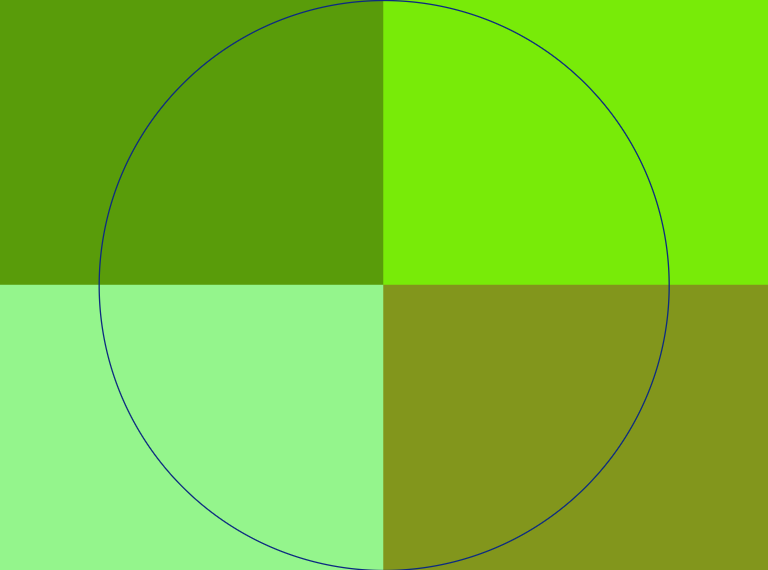
Give the GLSL for this background, as a Shadertoy shader.

```glsl
// Four flat green and olive quadrants crossed by a thin blue circle.

// Colours
const vec3 LEAF_GREEN = vec3(0.35, 0.61, 0.04);
const vec3 LIME_GREEN = vec3(0.47, 0.92, 0.03);
const vec3 MINT_GREEN = vec3(0.58, 0.96, 0.55);
const vec3 OLIVE      = vec3(0.51, 0.59, 0.11);
const vec3 RING_BLUE  = vec3(0.05, 0.17, 0.50);

// Layout, in canvas heights from the canvas centre
const vec2  SPLIT       = vec2(-0.0013, 0.0004);
const vec2  RING_CENTRE = vec2(0.0003, -0.0009);
const float RING_RADIUS = 0.5;
const float RING_WIDTH  = 0.0023;

// Antialiased step: 0 below the edge, 1 above it
float softStep(float signedDistance, float pixel) {
    return clamp(signedDistance / pixel + 0.5, 0.0, 1.0);
}

vec3 quadrants(vec2 p, float pixel) {
    float right = softStep(p.x - SPLIT.x, pixel);
    float upper = softStep(p.y - SPLIT.y, pixel);
    vec3 lowerRow = mix(MINT_GREEN, OLIVE, right);
    vec3 upperRow = mix(LEAF_GREEN, LIME_GREEN, right);
    return mix(lowerRow, upperRow, upper);
}

// Coverage of the circle's outline
float ring(vec2 p, float pixel) {
    float d = abs(length(p - RING_CENTRE) - RING_RADIUS);
    return softStep(0.5 * RING_WIDTH - d, pixel);
}

void mainImage(out vec4 fragColor, in vec2 fragCoord) {
    float pixel = 1.0 / iResolution.y;
    vec2 p = (fragCoord - 0.5 * iResolution.xy) * pixel;

    vec3 colour = quadrants(p, pixel);
    colour = mix(colour, RING_BLUE, ring(p, pixel));
    fragColor = vec4(colour, 1.0);
}
```
